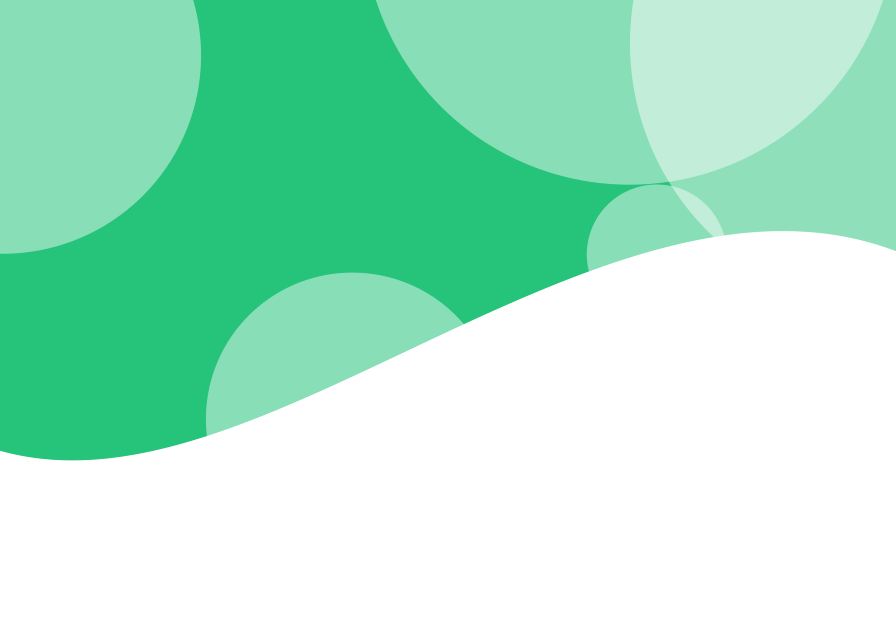
This background is drawn by a WebGL 1 fragment shader. Its source:

```glsl
precision highp float;

uniform vec2 u_resolution;

// Soft-edged coverage of a signed distance, negative inside
float coverage(float dist) {
  float halfPixel = 0.5 / u_resolution.x;
  return 1.0 - smoothstep(-halfPixel * 1.3, halfPixel * 1.3, dist);
}

float disc(vec2 p, vec2 center, float radius) {
  return coverage(length(p - center) - radius);
}

// Height of the white hill: an S-curve with a slight swell on its lower half
float hillHeight(float x) {
  float t = (x - 0.0807) / 0.793;
  float rest = 1.0 - t;
  float rise = t * t * (3.0 - 2.0 * t);
  float swell = t * t * rest * rest * rest;
  return 0.196 + 0.2559 * rise + 0.163 * swell;
}

void main() {
  vec2 p = gl_FragCoord.xy / u_resolution.x;
  vec3 white = vec3(1.0);
  vec3 color = vec3(0.149, 0.765, 0.478);

  // Translucent discs, brighter where they overlap
  color = mix(color, white, 0.45 * disc(p, vec2(0.003, 0.648), 0.2214));
  color = mix(color, white, 0.45 * disc(p, vec2(0.7025, 0.801), 0.2973));
  color = mix(color, white, 0.45 * disc(p, vec2(0.733, 0.4258), 0.0781));
  color = mix(color, white, 0.45 * disc(p, vec2(0.3932, 0.2422), 0.1634));
  color = mix(color, white, 0.485 * disc(p, vec2(1.0, 0.6615), 0.2969));

  // White hill in front
  color = mix(color, white, coverage(p.y - hillHeight(p.x)));

  gl_FragColor = vec4(color, 1.0);
}
```
